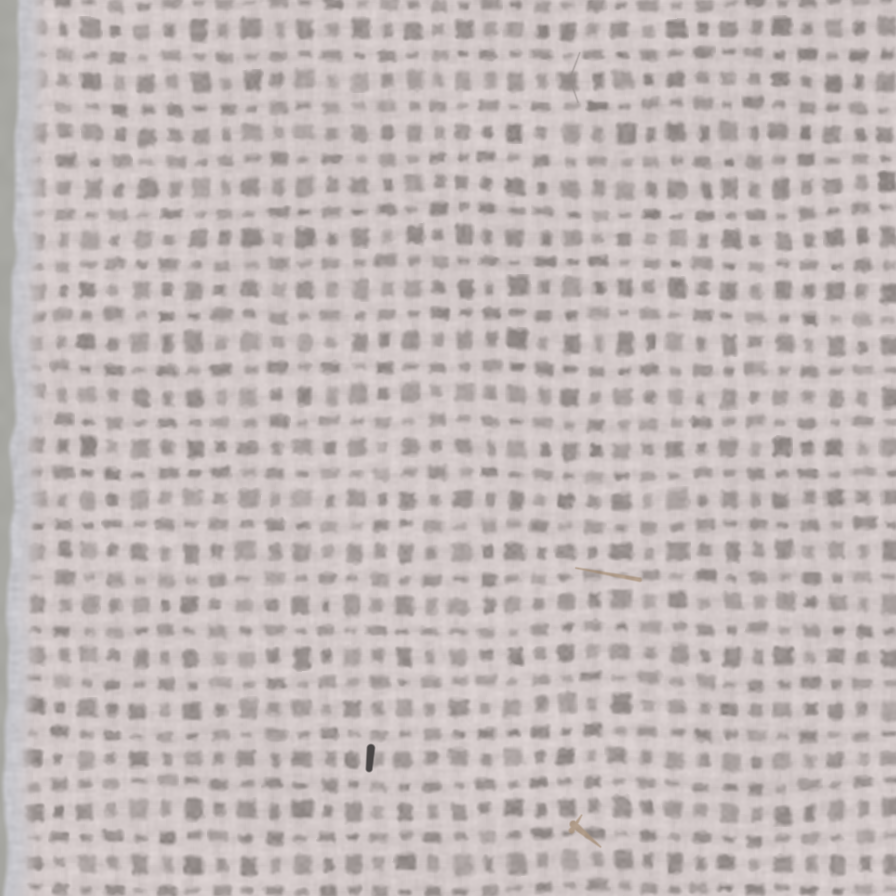
Reproduce this texture procedurally as a WebGL 1 fragment shader.

```glsl
precision highp float;
// Pale open plain-weave cloth with uneven gaps, a bluish left selvedge and a few stray fibres.

uniform vec2 u_resolution;

const vec2 THREADS = vec2(33.6, 34.4);   // gaps across and down
const vec2 PHASE = vec2(1.17, -0.754);
const vec3 YARN = vec3(0.818, 0.780, 0.779);
const vec3 GAP = vec3(0.575, 0.545, 0.537);
const vec3 SELVEDGE = vec3(0.765, 0.770, 0.795);
const vec3 BACKDROP = vec3(0.655, 0.655, 0.635);
const vec3 STRAW = vec3(0.66, 0.57, 0.48);
const vec3 SEED = vec3(0.24, 0.23, 0.23);

float hash(vec2 p) {
  return fract(sin(dot(p, vec2(127.1, 311.7))) * 43758.5453);
}

float noise(vec2 p) {
  vec2 i = floor(p), f = fract(p);
  f = f * f * (3.0 - 2.0 * f);
  return mix(mix(hash(i), hash(i + vec2(1.0, 0.0)), f.x),
             mix(hash(i + vec2(0.0, 1.0)), hash(i + vec2(1.0, 1.0)), f.x), f.y);
}

float signedNoise(vec2 p) {
  return 2.0 * noise(p) - 1.0;
}

float boxDistance(vec2 p, vec2 halfSize, float corner) {
  vec2 d = abs(p) - halfSize + corner;
  return length(max(d, 0.0)) + min(max(d.x, d.y), 0.0) - corner;
}

// Coverage of a soft strand that tapers from a to b.
float strand(vec2 p, vec2 a, vec2 b, float ra, float rb) {
  vec2 ab = b - a;
  float t = clamp(dot(p - a, ab) / dot(ab, ab), 0.0, 1.0);
  float d = length(p - a - ab * t) - mix(ra, rb, t);
  return 1.0 - smoothstep(-0.0012, 0.0018, d);
}

// Gap half size: alternate rows and columns are wide and narrow.
vec2 gapSize(vec2 cell) {
  vec2 odd = mod(cell, 2.0);
  vec2 openRow = mix(vec2(0.33, 0.335), vec2(0.20, 0.25), odd.x);
  vec2 tightRow = mix(vec2(0.23, 0.13), vec2(0.34, 0.205), odd.x);
  return mix(openRow, tightRow, odd.y);
}

// Darkness of the gap nearest to grid point g.
float gapMask(vec2 g) {
  vec2 cell = floor(g);
  vec2 jitter = vec2(hash(cell + 3.1), hash(cell + 8.7)) - 0.5;
  vec2 size = gapSize(cell) * (1.0 + 0.28 * jitter.yx);
  vec2 p = fract(g) - 0.5 - 0.12 * jitter;
  float d = boxDistance(p, size, 0.11) + 0.06 * signedNoise(g * 5.0);
  float mask = 1.0 - smoothstep(-0.13, 0.12, d);
  float depth = mix(0.55, 1.08, hash(cell + 21.3));
  return mask * depth * (0.82 + 0.34 * noise(g * 6.0 + 40.0));
}

// Rounded highlights where weft and warp take turns on top.
float crossingLight(vec2 g) {
  vec2 crossing = floor(g + 0.5);
  vec2 p = g - crossing;
  float weftOnTop = mod(crossing.x + crossing.y, 2.0);
  p.y -= 0.14 * p.x * weftOnTop;
  vec2 stretch = mix(vec2(3.2, 1.9), vec2(1.7, 4.0), weftOnTop);
  return exp(-dot(p * stretch, p * stretch));
}

// Fine fibres and fuzz on the yarn.
float fuzz(vec2 uv) {
  float alongWeft = signedNoise(uv * vec2(75.0, 230.0));
  float alongWarp = signedNoise(uv * vec2(230.0, 75.0) + 17.0);
  return 0.5 * (alongWeft + alongWarp) + 0.3 * signedNoise(uv * 256.0 + 9.0);
}

vec3 cloth(vec2 uv, float inset) {
  vec2 g = uv * THREADS + PHASE;
  g.x += 0.35 * (0.5 - uv.y) * (1.0 - uv.x);
  g += 0.16 * vec2(signedNoise(uv * vec2(9.0, 6.0)), signedNoise(uv * vec2(6.0, 9.0) + 31.0));
  g += 0.07 * vec2(signedNoise(g * vec2(1.0, 0.5)), signedNoise(g * vec2(0.5, 1.0) + 5.0));

  float patchTone = 0.86 + 0.20 * noise(uv * 5.0 + 2.0) + 0.10 * uv.x * uv.y;
  float gap = gapMask(g) * patchTone * smoothstep(0.012, 0.038, inset);
  vec3 yarn = YARN + 0.035 * (crossingLight(g) - 0.35) + 0.028 * fuzz(uv);
  yarn += 0.012 * signedNoise(uv * 7.0 + 60.0);
  float edgeTint = 1.0 - smoothstep(0.006, 0.036, inset);
  yarn = mix(yarn, SELVEDGE + 0.045 * fuzz(uv * 0.8), 0.85 * edgeTint);
  return mix(yarn, GAP + 0.015 * fuzz(uv), clamp(gap, 0.0, 1.15));
}

// Stray bits caught in the weave.
vec3 addDebris(vec3 color, vec2 uv) {
  float straw = strand(uv, vec2(0.643, 0.366), vec2(0.714, 0.353), 0.0006, 0.0022);
  straw = max(straw, strand(uv, vec2(0.638, 0.073), vec2(0.649, 0.090), 0.003, 0.0005));
  straw = max(straw, strand(uv, vec2(0.640, 0.080), vec2(0.670, 0.055), 0.004, 0.0006));
  float curl = strand(uv, vec2(0.647, 0.941), vec2(0.636, 0.912), 0.0004, 0.0008);
  curl = max(curl, strand(uv, vec2(0.636, 0.912), vec2(0.645, 0.886), 0.0008, 0.0004));
  float seed = strand(uv, vec2(0.414, 0.165), vec2(0.412, 0.142), 0.0042, 0.0034);
  color = mix(color, STRAW + 0.05 * fuzz(uv), 0.8 * straw);
  color = mix(color, GAP, 0.65 * curl);
  return mix(color, SEED, 0.92 * seed);
}

void main() {
  vec2 uv = gl_FragCoord.xy / u_resolution;
  float border = 0.005 + 0.017 * uv.y + 0.004 * signedNoise(vec2(uv.y * 32.0, 4.0));
  float inset = uv.x - border;
  vec3 backdrop = BACKDROP + 0.012 * signedNoise(uv * 60.0);
  vec3 color = mix(backdrop, cloth(uv, inset), smoothstep(-0.004, 0.004, inset));
  gl_FragColor = vec4(addDebris(color, uv), 1.0);
}
```
